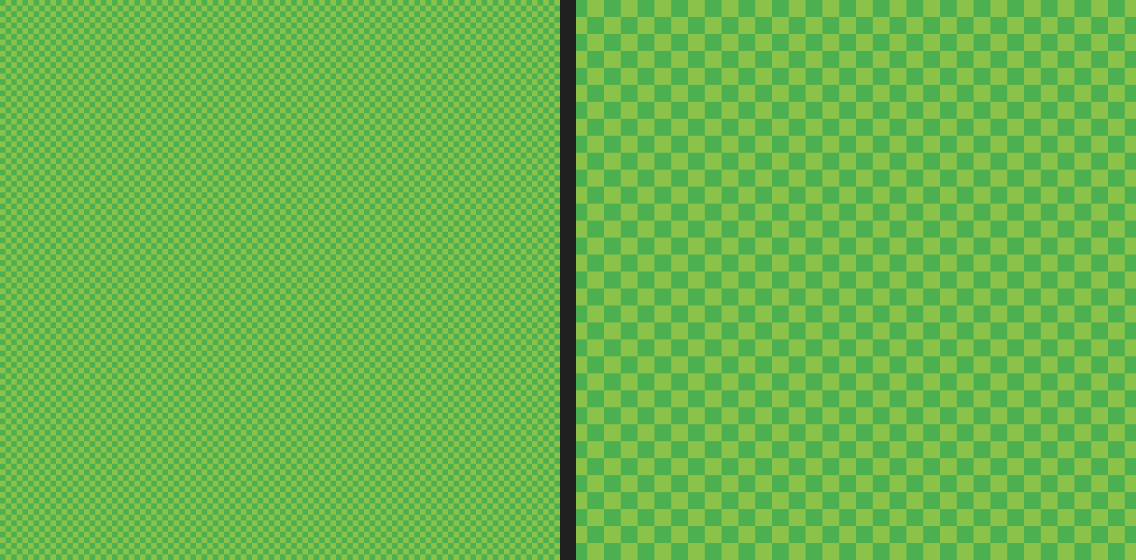
Left: the whole. Right: its middle third, enlarged.
A three.js fragment shader for this pattern:

```glsl
// A fine two-tone green checkerboard covering the whole canvas.
// Each axis is a square wave with edges softened over one screen pixel;
// the product of the two waves chooses between the dark and light cells.

#define COLUMNS 100.0
#define ROWS 99.0
#define DARK_GREEN vec3(0.298, 0.686, 0.314)
#define LIGHT_GREEN vec3(0.545, 0.765, 0.290)
#define EDGE_PIXELS 1.0

varying vec2 vUv;

// Alternates +1 and -1 from cell to cell, with edges of the given width.
vec2 squareWave(vec2 cell, vec2 edgeWidth) {
  vec2 edgeDistance = 0.5 - 2.0 * abs(fract(0.5 * cell + 0.25) - 0.5);
  return clamp(2.0 * edgeDistance / edgeWidth, -1.0, 1.0);
}

void main() {
  // Cell coordinates, counted from the lower left
  vec2 cell = vUv * vec2(COLUMNS, ROWS);
  vec2 edgeWidth = max(fwidth(cell) * EDGE_PIXELS, vec2(1e-4));

  // Equal signs give a dark cell, opposite signs a light one
  vec2 wave = squareWave(cell, edgeWidth);
  float dark = 0.5 + 0.5 * wave.x * wave.y;

  gl_FragColor = vec4(mix(LIGHT_GREEN, DARK_GREEN, dark), 1.0);
}
```
